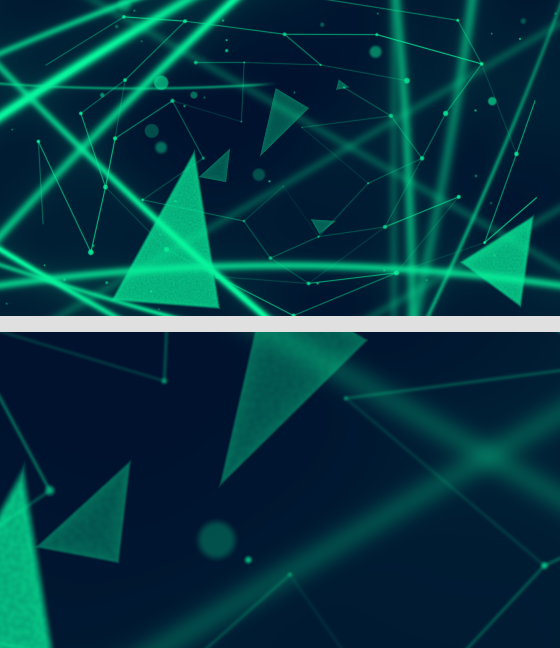
Top: the whole. Bottom: its middle third, enlarged.
This background is drawn by a WebGL 1 fragment shader. Its source:

```glsl
precision highp float;
// A glowing green wire network on navy, seen as if from inside a tunnel.
// Soft near beams skirt the centre; a spiral mesh of thin links, nodes, glassy
// triangles and dust fills it. Layers are screened into one light value.

uniform vec2 u_resolution;

const vec3 NAVY = vec3(0.0, 0.07, 0.18);
const vec3 GREEN = vec3(0.03, 0.95, 0.61);
const float GOLDEN_ANGLE = 2.39996;
const float THIRD_TURN = 2.0944;
const float BEAM_MIN_WIDTH = 0.007;
const float BEAM_MAX_WIDTH = 0.021;
const float LINK_WIDTH = 0.0023;
const float MESH_SPACING = 0.085;
const float MESH_JITTER = 0.11;
const float HAZE = 0.05;

float hash(float n) { return fract(sin(n * 12.9898 + 4.1) * 43758.5453); }
vec2 hash2(float n) { return vec2(hash(n), hash(n + 57.3)); }
vec2 direction(float a) { return vec2(cos(a), sin(a)); }
float screen(float a, float b) { return 1.0 - (1.0 - a) * (1.0 - clamp(b, 0.0, 1.0)); }

float gradientDot(vec2 cell, vec2 offset) {
  return dot(direction(6.2832 * hash(dot(cell, vec2(1.0, 37.0)))), offset);
}

float gradientNoise(vec2 p) {
  vec2 i = floor(p), f = fract(p);
  vec2 u = f * f * f * (f * (f * 6.0 - 15.0) + 10.0);
  vec2 e = vec2(1.0, 0.0);
  return mix(mix(gradientDot(i, f), gradientDot(i + e, f - e), u.x),
             mix(gradientDot(i + e.yx, f - e.yx), gradientDot(i + 1.0, f - 1.0), u.x), u.y);
}

// Soft core with a wider, dim halo
float glow(float d, float width) {
  float q = d / width;
  return exp(-q * q) + 0.11 * exp(-abs(q) * 0.35);
}

float segmentDistance(vec2 p, vec2 a, vec2 b) {
  vec2 ab = b - a;
  return length(p - a - ab * clamp(dot(p - a, ab) / dot(ab, ab), 0.0, 1.0));
}

float disc(vec2 p, float radius, float blur) {
  return 1.0 - smoothstep(radius - blur, radius + blur, length(p));
}

// Three families of bright beams, kept away from the centre
float nearBeams(vec2 p) {
  float light = 0.0;
  for (int k = 0; k < 10; k++) {
    float i = float(k);
    float family = mod(i, 3.0);
    float angle = 2.1 + 2.1 * family + 0.9 * (fract(0.5 + 0.7549 * i) - 0.5);
    vec2 normal = direction(angle);
    float along = dot(p, vec2(-normal.y, normal.x));
    float d = dot(p, normal) - 0.38 - 0.4 * fract(0.5 + 0.5698 * i) + 0.04 * along * along;
    float width = mix(BEAM_MIN_WIDTH, BEAM_MAX_WIDTH, fract(0.8 + 0.618 * i));
    float strength = family > 1.5 ? 0.52 : 0.95;
    light = screen(light, strength * (0.82 + 0.18 * sin(3.0 * along + i)) * glow(d, width));
  }
  return light;
}

// Dim diagonal beams across the middle, then two arcs bowed inward
float farBeams(vec2 p) {
  float light = 0.0;
  for (int k = 0; k < 4; k++) {
    float i = float(k);
    float d = dot(p, direction(2.1 - 1.05 * i)) + 0.08 - 0.22 * i;
    light = screen(light, 0.2 * glow(d, 0.016));
  }
  for (int k = 0; k < 2; k++) {
    float upper = float(k);
    float x = p.x + 0.45 * upper;
    float d = p.y * (2.0 * upper - 1.0) - mix(0.34, 0.22, upper) - 0.08 * x * x;
    float reach = 1.0 - upper * smoothstep(-0.1, 0.0, p.x);
    light = screen(light, reach * mix(0.68, 0.45, upper) * glow(d, mix(0.015, 0.005, upper)));
  }
  return light;
}

vec2 meshNode(float i) {
  vec2 spiral = MESH_SPACING * sqrt(i + 1.0) * direction(GOLDEN_ANGLE * i);
  return spiral * vec2(1.45, 1.0) + MESH_JITTER * (hash2(i) - 0.5) + vec2(0.0, 0.06);
}

// Thin links join spiral neighbours; they brighten outward
float mesh(vec2 p) {
  float light = 0.0;
  for (int k = 0; k < 40; k++) {
    float i = float(k);
    vec2 a = meshNode(i);
    float nearness = mix(0.4, 1.0, smoothstep(0.1, 0.6, length(a)));
    for (int s = 0; s < 2; s++) {
      float stride = 5.0 + 3.0 * float(s);
      float chance = hash(i * 3.1 + stride);
      float strength = step(0.38, chance) * mix(0.12, 0.75, hash(i + 9.0 * stride));
      float d = segmentDistance(p, a, meshNode(i + stride));
      light = screen(light, strength * nearness * exp(-d * d / (LINK_WIDTH * LINK_WIDTH)));
    }
    float radius = mix(0.003, 0.01, hash(i + 21.0)) * nearness;
    light = screen(light, 0.85 * nearness * disc(p - a, radius, 0.003));
  }
  return light;
}

// Two large near triangles, then shrinking dim ones by the centre
float triangles(vec2 p) {
  float light = 0.0;
  for (int k = 0; k < 6; k++) {
    float i = float(k);
    float far = step(1.5, i);
    float orbit = mix(0.48 + 0.3 * i, 0.05 + 0.05 * i, far);
    vec2 q = p - orbit * direction(3.94 + 1.9 * i);
    float d = -1.0;
    for (int side = 0; side < 3; side++) {
      float s = float(side);
      float turn = 0.5 + 1.3 * i + THIRD_TURN * s + 0.7 * (hash(i * 3.0 + s) - 0.5);
      d = max(d, dot(q, direction(turn)) - 0.12 * pow(0.62, i));
    }
    float blur = mix(0.006, 0.002, far);
    float grain = 1.0 + 0.12 * gradientNoise(p * 150.0);
    float fill = mix(0.7, 0.3, far) * grain + 0.12 * exp(-abs(d) / 0.008);
    light = screen(light, fill * (1.0 - smoothstep(-blur, blur, d)));
  }
  return light;
}

// Mostly tiny specks, with a few blurred large discs
float dust(vec2 p) {
  float light = 0.0;
  for (int k = 0; k < 44; k++) {
    float i = float(k) + 100.0;
    vec2 center = (hash2(i) - 0.5) * vec2(1.8, 1.0);
    float radius = 0.003 + 0.026 * pow(hash(i + 31.0), 7.0);
    float blur = 0.002 + radius * 0.5 * hash(i + 77.0);
    light = screen(light, mix(0.25, 0.8, hash(i + 13.0)) * disc(p - center, radius, blur));
  }
  return light;
}

void main() {
  vec2 p = (gl_FragCoord.xy - 0.5 * u_resolution) / u_resolution.y;
  float light = HAZE * (0.3 + gradientNoise(p * 2.5 + 7.0) + 0.6 * dot(p, p));
  light = screen(light, farBeams(p));
  light = screen(light, triangles(p));
  light = screen(light, mesh(p));
  light = screen(light, dust(p));
  light = screen(light, nearBeams(p));
  gl_FragColor = vec4(mix(NAVY, GREEN, clamp(light, 0.0, 1.0)), 1.0);
}
```
